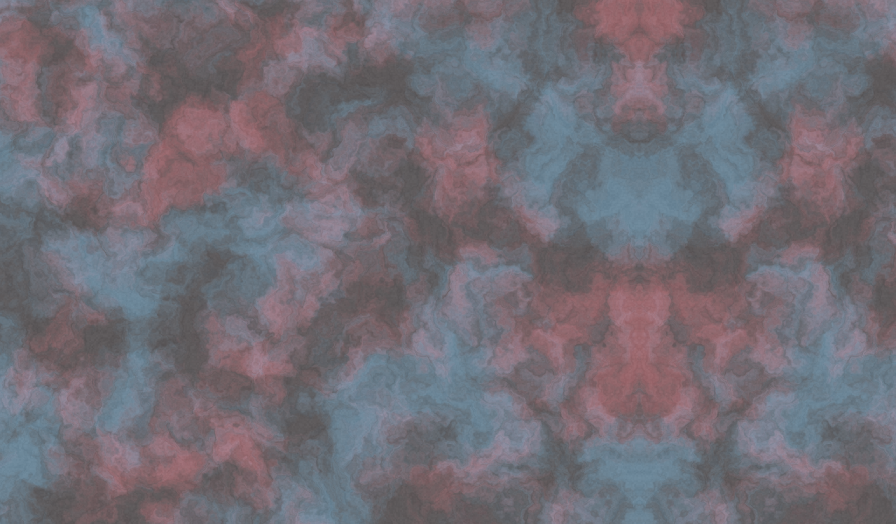
Give the GLSL for this pattern, as a WebGL 2 fragment shader.

```glsl
#version 300 es
precision highp float;
// Smoky clouds of dull rose and slate blue over warm grey, folded about
// one vertical mirror axis. Wavy sine bands set the large masses;
// warped layers of soft cellular noise give the billows and wisps.

uniform vec2 u_resolution;
out vec4 fragColor;

vec2 hash2(vec2 p) {
    vec2 q = vec2(dot(p, vec2(127.1, 311.7)), dot(p, vec2(269.5, 183.3)));
    return fract(sin(q) * 43758.55);
}

// Soft cellular noise: blended squared distance to nearby points, about -1 to 0.8
float cells(vec2 p) {
    vec2 cell = floor(p), f = fract(p);
    float sum = 0.0;
    for (int y = -1; y <= 1; y++) {
        for (int x = -1; x <= 1; x++) {
            vec2 o = vec2(x, y);
            vec2 d = o + hash2(cell + o) - f;
            sum += exp(-12.0 * dot(d, d));
        }
    }
    return 4.0 * (0.16 + log(sum + 0.0005) / 12.0);
}

// Octaves are turned and shifted so that their grids never line up
float billows(vec2 p) {
    float total = 0.0, weight = 0.45;
    for (int i = 0; i < 6; i++) {
        total += weight * cells(p);
        p = mat2(1.6, 1.2, -1.2, 1.6) * p + vec2(7.3, 3.1);
        weight *= 0.64;
    }
    return total;
}

// Wavy warm and cool bands that swap places across the width
float bands(vec2 p) {
    float crest = 0.755 + 0.2 * sin(2.2 * (p.x - 0.333));
    float across = cos(6.2832 * (p.y - crest) / 0.6);
    return across * (0.35 - 0.75 * cos(6.2832 * (p.x - 0.02) / 0.81));
}

void main() {
    vec2 p = gl_FragCoord.xy / u_resolution.y;

    // Fold the right side back over the mirror axis
    float axis = 0.7135 * u_resolution.x / u_resolution.y;
    p.x = axis - abs(p.x - axis);

    // Bend the domain into curls
    vec2 bend = vec2(billows(p * 4.0 + 11.0), billows(p * 4.0 + 37.0));
    vec2 q = p + 0.055 * bend;

    // Hue balance and overall density of the smoke
    float hue = 0.55 * bands(q) + 0.7 * billows(q * 4.8 + 5.0);
    float density = 0.8 * billows(q * 5.5 + 61.0);
    float rose = smoothstep(-0.8, 1.1, density + hue);
    float blue = smoothstep(-0.75, 1.2, density - hue);

    vec3 color = vec3(0.365, 0.35, 0.355);
    color += rose * vec3(0.25, 0.06, 0.075);
    color += blue * vec3(0.06, 0.18, 0.245);

    // Faint fibres and grain
    color += 0.012 * cells(q * vec2(90.0, 40.0));
    color += 0.02 * (hash2(floor(p * 300.0)).x - 0.5);

    fragColor = vec4(color, 1.0);
}
```
